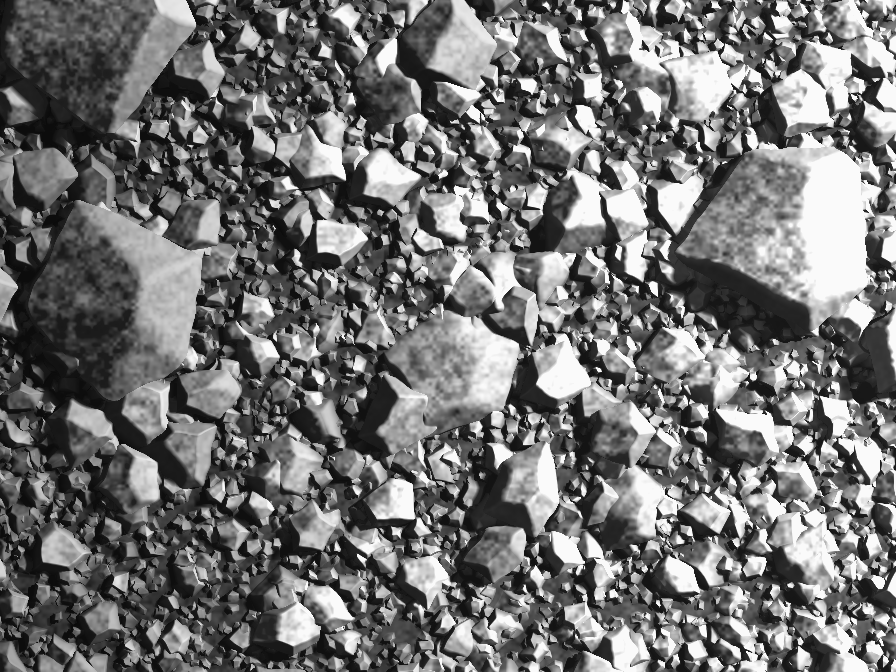
This texture is drawn by a Shadertoy shader. Its source:

```glsl
// Angular grey rubble and boulders under low sunlight from the upper right.

const float TAU = 6.2831853;
const vec3 SUN = vec3(0.74, 0.36, 0.57);
const int LAYERS = 7;
const int FACETS = 5;
const int SHADOW_STEPS = 5;
const float SOFTNESS = 0.0012;
const vec4 NOTHING = vec4(-1.0, 0.0, 0.0, 0.0);

// Boulders: centre and radius, in canvas heights
const vec3 BOULDERS[4] = vec3[4](
    vec3(0.14, 0.97, 0.15), vec3(0.18, 0.57, 0.16),
    vec3(1.15, 0.64, 0.15), vec3(0.69, 0.45, 0.11));

vec2 hash2(vec2 p) {
    vec2 k = vec2(dot(p, vec2(127.1, 311.7)), dot(p, vec2(269.5, 183.3)));
    return fract(sin(k) * 43758.5453);
}

// Next pair of random values from the last pair
vec2 scramble(vec2 h) {
    return fract(h * vec2(91.7, 73.3) + h.yx * 37.1 + 0.13);
}

vec2 noise2(vec2 p) {
    vec2 i = floor(p), f = fract(p);
    f = f * f * (3.0 - 2.0 * f);
    vec2 low = mix(hash2(i), hash2(i + vec2(1.0, 0.0)), f.x);
    vec2 high = mix(hash2(i + vec2(0.0, 1.0)), hash2(i + 1.0), f.x);
    return mix(low, high, f.y) - 0.5;
}

// Smooth minimum of two slopes, each a height with its gradient
vec3 softMin(vec3 a, vec3 b, float width) {
    float k = clamp(0.5 + 0.5 * (b.x - a.x) / width, 0.0, 1.0);
    vec3 s = mix(b, a, k);
    s.x -= width * k * (1.0 - k);
    return s;
}

// Upper of two surfaces, with a soft seam
vec4 higher(vec4 a, vec4 b) {
    return mix(a, b, smoothstep(-SOFTNESS, SOFTNESS, b.x - a.x));
}

// One faceted stone: height, gradient x, gradient y, albedo
vec4 rock(vec2 q, float radius, vec2 random) {
    if (dot(q, q) > 1.3 * radius * radius) return NOTHING;
    vec2 form = scramble(random);
    vec2 h = scramble(form);
    vec2 tilt = (h - 0.5) * 0.9;
    vec3 s = vec3(radius * mix(0.35, 0.65, form.x) + dot(q, tilt), tilt);
    float turn = TAU / float(FACETS);
    mat2 spin = mat2(cos(turn), sin(turn), -sin(turn), cos(turn));
    vec2 axis = vec2(cos(TAU * form.y), sin(TAU * form.y));
    for (int i = 0; i < FACETS; i++) {
        h = scramble(h);
        vec2 dir = normalize(axis + (h.x - 0.5) * 0.7 * vec2(-axis.y, axis.x));
        float slope = mix(0.5, 2.3, fract(h.x * 17.0));
        float reach = radius * mix(0.6, 0.95, h.y);
        vec3 side = vec3(slope * (reach - dot(q, dir)), -slope * dir);
        s = softMin(s, side, radius * 0.1);
        axis = spin * axis;
    }
    float lift = (0.4 * radius + 0.006) * fract(form.x * 13.0);
    s.x += lift * smoothstep(0.0, 0.004, s.x);
    return vec4(s, mix(0.68, 1.0, fract(form.y * 11.0)));
}

// Stones scattered over one jittered grid
vec4 rockLayer(vec2 p, float cell, float density, float layer) {
    vec4 top = NOTHING;
    vec2 g = p / cell + layer * 0.37;
    vec2 corner = floor(g - 0.5);
    for (int k = 0; k < 4; k++) {
        vec2 id = corner + vec2(k & 1, k >> 1);
        vec2 place = hash2(id + layer * 37.0);
        vec2 pick = scramble(place);
        if (pick.x > density) continue;
        vec2 q = (g - id - place) * cell;
        top = higher(top, rock(q, cell * mix(0.3, 0.46, pick.y), pick));
    }
    return top;
}

// Whole surface; layers too low to rise above the given level are skipped
vec4 rubble(vec2 p, float level) {
    vec4 top = vec4(0.0, 0.0, 0.0, 0.5);
    for (int i = 0; i < 4; i++) {
        vec3 b = BOULDERS[i];
        top = higher(top, rock(p - b.xy, b.z, fract(b.xy * 7.3)));
    }
    float cell = 0.165;
    for (int i = 0; i < LAYERS; i++) {
        if (max(top.x, level) > 0.45 * cell + 0.006) break;
        float density = mix(0.5, 0.95, float(i) / float(LAYERS - 1));
        top = higher(top, rockLayer(p, cell, density, float(i)));
        cell *= 0.72;
    }
    return top;
}

// March toward the sun; 1 is lit, 0 is shaded
float sunlight(vec2 p, float height, vec3 sun) {
    float rise = sun.z / length(sun.xy);
    vec2 dir = normalize(sun.xy);
    float t = 0.007, shade = 0.0;
    for (int i = 0; i < SHADOW_STEPS; i++) {
        float ray = height + rise * t;
        float over = rubble(p + dir * t, ray).x - ray;
        shade = max(shade, over / (0.003 + 0.12 * t));
        if (shade >= 1.0) break;
        t *= 1.85;
    }
    return 1.0 - clamp(shade, 0.0, 1.0);
}

void mainImage(out vec4 fragColor, in vec2 fragCoord) {
    vec2 p = fragCoord / iResolution.y;
    float across = fragCoord.x / iResolution.x;
    p += 0.005 * noise2(p * 45.0);
    vec4 s = rubble(p, 0.0);

    // Rough stone skin
    vec2 grain = 0.45 * noise2(p * 75.0) + 0.4 * noise2(p * 170.0);
    vec3 normal = normalize(vec3(grain - s.yz, 1.0));

    // Sun, sky and dark crevices, brighter toward the right
    vec3 sun = normalize(SUN);
    float direct = max(dot(normal, sun), 0.0);
    if (direct > 0.0) direct *= sunlight(p, s.x, sun);
    float sky = 0.05 + 0.14 * normal.z;
    float crevice = mix(0.65, 1.0, smoothstep(0.0, 0.022, s.x));
    float exposure = mix(0.75, 1.55, across);
    float value = min(s.w * crevice * exposure * (sky + direct), 0.98);
    fragColor = vec4(vec3(value), 1.0);
}
```
